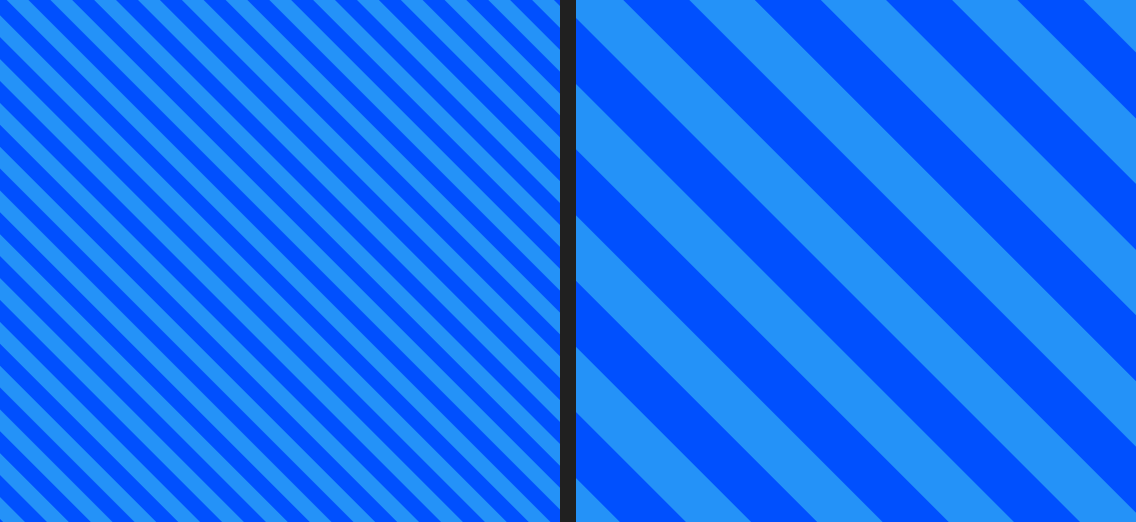
Left: the whole. Right: its middle third, enlarged.
Write a WebGL 2 fragment shader that draws this pattern.

```glsl
#version 300 es
precision highp float;
// Even diagonal stripes in light and deep blue, falling from left to right at 45 degrees.

uniform vec2 u_resolution;
out vec4 fragColor;

const vec3 DEEP_BLUE = vec3(0.0, 0.315, 0.995);
const vec3 LIGHT_BLUE = vec3(0.143, 0.572, 0.973);
const float STRIPES_DOWN = 11.92;    // repeats along the canvas height
const float LIGHT_SHARE = 0.497;     // light part of each repeat
const float LIGHT_CENTER = 0.401;    // centre of the light band, from the top left corner
const float EDGE_PIXELS = 1.0;       // width of the smoothed edge

void main() {
    // Height-based units, measured from the top left corner
    vec2 p = gl_FragCoord.xy / u_resolution.y - vec2(0.0, 1.0);

    // Position across the stripes, counted in repeats
    float across = (p.x + p.y) * STRIPES_DOWN;
    float fromCenter = abs(fract(across - LIGHT_CENTER + 0.5) - 0.5);

    // One pixel along the stripe normal, in repeats
    float pixel = sqrt(2.0) * STRIPES_DOWN / u_resolution.y;
    float signedDist = fromCenter - 0.5 * LIGHT_SHARE;
    float light = clamp(0.5 - signedDist / (EDGE_PIXELS * pixel), 0.0, 1.0);

    fragColor = vec4(mix(DEEP_BLUE, LIGHT_BLUE, light), 1.0);
}
```
